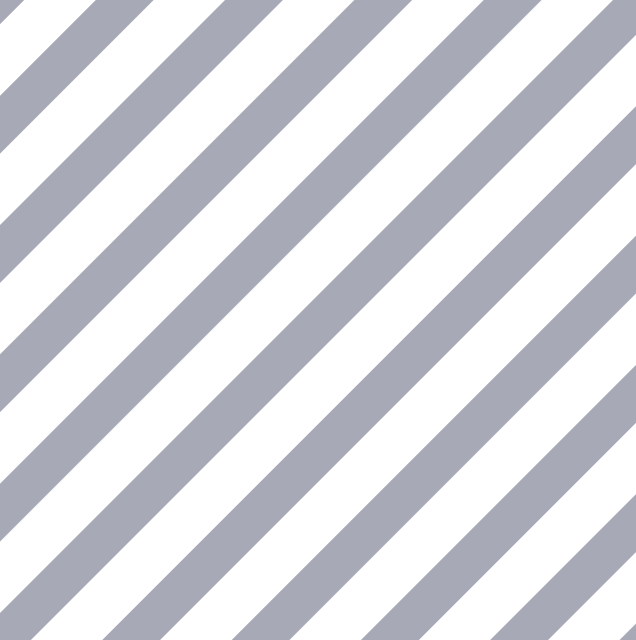
Reproduce this pattern procedurally as a Shadertoy shader.

```glsl
// Flat grey-blue diagonal stripes at 45 degrees on white.

#define STRIPE_PERIOD 0.20205  // spacing along an axis, in canvas heights
#define STRIPE_WIDTH  0.0904   // stripe thickness along the same axis
#define STRIPE_CENTER 0.1948   // first stripe center, from the top left corner
#define STRIPE_COLOR  vec3(0.653, 0.665, 0.713)
#define GROUND_COLOR  vec3(1.0)

// Signed perpendicular distance to the nearest stripe edge, negative inside.
float stripeDistance(vec2 p) {
    float along = p.x + 1.0 - p.y;
    float cell = fract((along - STRIPE_CENTER) / STRIPE_PERIOD + 0.5) - 0.5;
    return (abs(cell) * STRIPE_PERIOD - 0.5 * STRIPE_WIDTH) * inversesqrt(2.0);
}

void mainImage(out vec4 fragColor, in vec2 fragCoord) {
    vec2 p = fragCoord / iResolution.y;

    // Edge coverage over about one pixel
    float pixel = 1.0 / iResolution.y;
    float coverage = clamp(0.5 - stripeDistance(p) / pixel, 0.0, 1.0);

    fragColor = vec4(mix(GROUND_COLOR, STRIPE_COLOR, coverage), 1.0);
}
```
